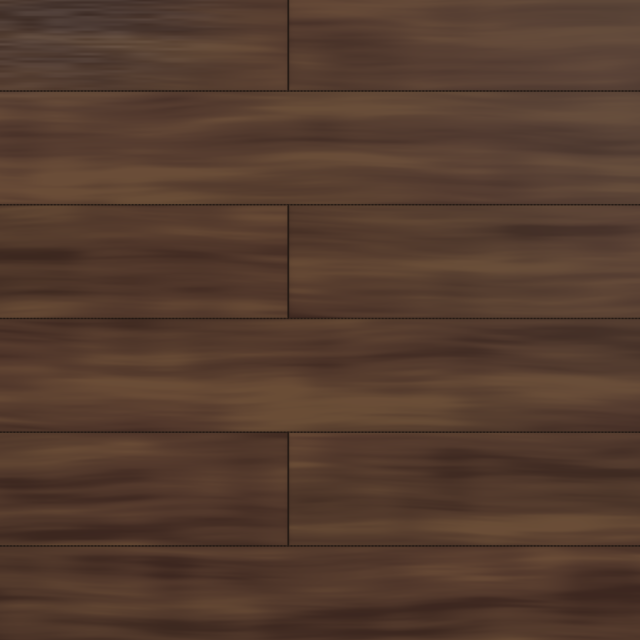
Reproduce this texture procedurally as a Shadertoy shader.

```glsl
// Dark walnut plank floor: long boards with streaked grain, thin seams and a soft sheen.

float hash(vec2 p) {
    p = fract(p * vec2(0.1031, 0.1137));
    p += dot(p, p.yx + 33.33);
    return fract((p.x + p.y) * p.x * 7.31);
}

float noise(vec2 p) {
    vec2 cell = floor(p), f = fract(p);
    f = f * f * (3.0 - 2.0 * f);
    return mix(mix(hash(cell), hash(cell + vec2(1, 0)), f.x),
               mix(hash(cell + vec2(0, 1)), hash(cell + vec2(1, 1)), f.x), f.y);
}

// Streaks along x, bent by layered sines; result is centred on 0.5
float woodGrain(vec2 p, float seed) {
    p.y += 0.005 * sin(p.x * 7.0 + seed * 5.0) + 0.002 * sin(p.x * 19.0 + p.y * 40.0 + seed);
    vec2 shift = vec2(seed * 17.3 + 40.0, seed * 9.7 + 60.0);
    float tone = 0.5;
    tone += 0.62 * (noise(p * vec2(2.6, 24.0) + shift) - 0.5);
    tone += 0.50 * (noise(p * vec2(4.5, 53.0) + shift * 1.7) - 0.5);
    tone += 0.30 * (noise(p * vec2(8.0, 115.0) + shift * 2.3) - 0.5);
    tone += 0.13 * (noise(p * vec2(15.0, 230.0) + shift * 3.1) - 0.5);
    // Faint blotches across the grain
    tone += 0.20 * (noise(p * vec2(17.0, 13.0) + shift * 1.3) - 0.5);
    return tone;
}

// Coverage of a line from the distance to its centre
float line(float dist, float halfWidth, float pixel) {
    return 1.0 - smoothstep(halfWidth - 0.6 * pixel, halfWidth + 0.6 * pixel, dist);
}

void mainImage(out vec4 fragColor, in vec2 fragCoord) {
    vec2 uv = fragCoord / iResolution.xy;
    float pixel = 1.0 / iResolution.y;

    // Board layout: every second row is split by a butt joint
    float rowHeight = 0.1777;
    float v = (uv.y - 0.147) / rowHeight;
    float row = floor(v);
    float split = 1.0 - mod(row, 2.0);
    float side = split * step(0.4505, uv.x);
    float seed = row * 2.0 + side + 3.0;
    float rowDist = (0.5 - abs(fract(v) - 0.5)) * rowHeight;
    float jointDist = mix(1.0, abs(uv.x - 0.4505), split);

    // Grain tone with a small shift per board
    float tone = woodGrain(uv, seed) + 0.12 * (hash(vec2(seed, 8.0)) - 0.5);
    vec3 darkWood = vec3(0.235, 0.157, 0.122);
    vec3 midWood = vec3(0.322, 0.227, 0.170);
    vec3 lightWood = vec3(0.415, 0.305, 0.212);
    vec3 color = mix(darkWood, midWood, smoothstep(0.0, 0.52, tone));
    color = mix(color, lightWood, smoothstep(0.42, 1.0, tone));

    // Reddish tint drifting slowly across the boards
    float tint = noise(uv * vec2(4.0, 9.0) + seed * 5.0);
    color += vec3(0.004, -0.006, 0.003) * tint;

    // Grey sheen towards the right and the upper edge
    float sheen = 0.30 * smoothstep(0.40, 1.05, uv.x) * smoothstep(0.0, 0.75, uv.y);
    sheen += 0.12 * smoothstep(0.62, 0.80, uv.y);
    color = mix(color, vec3(0.385, 0.315, 0.275), sheen);

    // Glossy corner with fine scratches
    float corner = 1.0 - smoothstep(0.05, 0.38, length((uv - vec2(0.08, 1.0)) * vec2(1.0, 1.8)));
    float scratch = noise(uv * vec2(22.0, 260.0));
    color = mix(color, vec3(0.30, 0.25, 0.235), 0.45 * corner);
    color += 0.09 * corner * (scratch - 0.45);

    // Seams: stippled between rows, solid at the butt joints
    float stipple = 0.78 + 0.22 * sin(uv.x * 1190.0);
    float seam = max(line(rowDist, 0.0012, pixel) * stipple, line(jointDist, 0.0014, pixel));
    color *= 1.0 - 0.10 * exp(-min(rowDist, jointDist) / 0.003);
    color = mix(color, vec3(0.125, 0.090, 0.070), 0.88 * seam);

    fragColor = vec4(color, 1.0);
}
```
